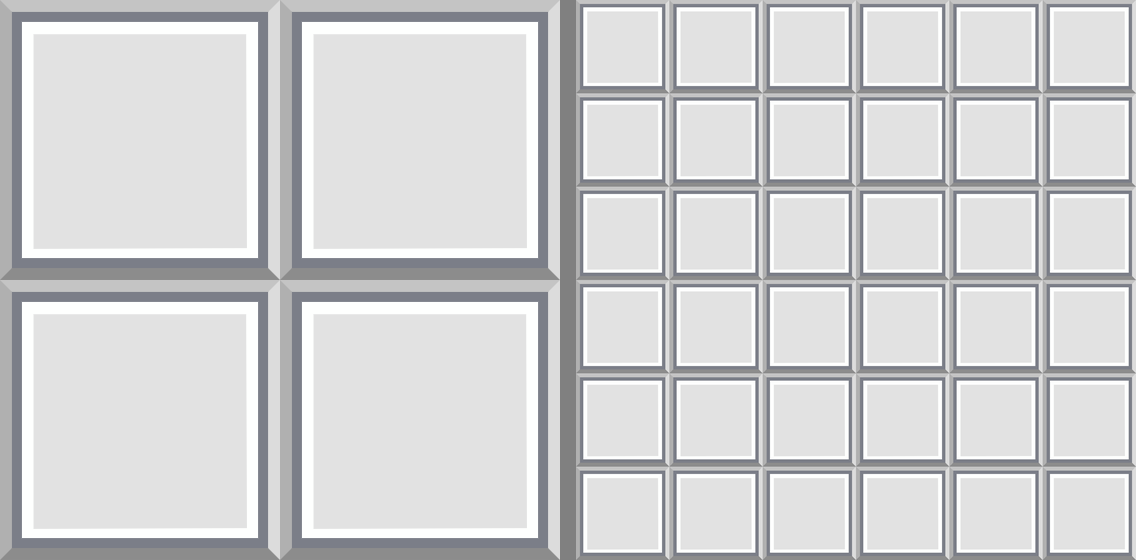
Left, the tile; right, the same tile 3 across and 3 down.
A three.js fragment shader for this pattern:

```glsl
// Square bevelled tiles in a two by two grid, each with a slate frame, white border and pale panel.
#define TILES 2.0
#define BEVEL_INSET 0.0423
#define WHITE_INSET 0.0781
#define PANEL_LOW vec2(0.1198, 0.1125)
#define PANEL_HIGH vec2(0.8805, 0.8775)
#define PANEL_SKEW 0.003
#define SOFTNESS 0.002
#define SLATE vec3(0.482, 0.494, 0.533)
#define WHITE vec3(0.995, 1.0, 0.995)
#define PANEL vec3(0.886)

varying vec2 vUv;

// Soft coverage of the region where the signed distance is positive.
float cover(float inside) {
  return smoothstep(-SOFTNESS, SOFTNESS, inside);
}

// Four lit bevel faces; offset is measured from the nearest joint on each axis.
vec3 bevelColor(vec2 offset) {
  float sideFace = mix(0.863, 0.690, cover(offset.x));
  float levelFace = mix(0.770, 0.550, cover(offset.y));
  float mitre = cover(abs(offset.y) - abs(offset.x));
  return vec3(mix(levelFace, sideFace, mitre));
}

// Distance inside the panel, whose right and lower edges lean very slightly.
float panelInside(vec2 p) {
  vec2 low = p - PANEL_LOW - vec2(0.0, PANEL_SKEW * (p.x - 0.5));
  vec2 high = PANEL_HIGH - p + vec2(PANEL_SKEW * (0.5 - p.y), 0.0);
  vec2 inside = min(low, high);
  return min(inside.x, inside.y);
}

void main() {
  vec2 tile = fract(vUv * TILES);
  vec2 offset = fract(vUv * TILES + 0.5) - 0.5;
  float inset = min(abs(offset.x), abs(offset.y));

  // Layers from the outer bevel to the central panel.
  vec3 color = bevelColor(offset);
  color = mix(color, SLATE, cover(inset - BEVEL_INSET));
  color = mix(color, WHITE, cover(inset - WHITE_INSET));
  color = mix(color, PANEL, cover(panelInside(tile)));
  gl_FragColor = vec4(color, 1.0);
}
```
